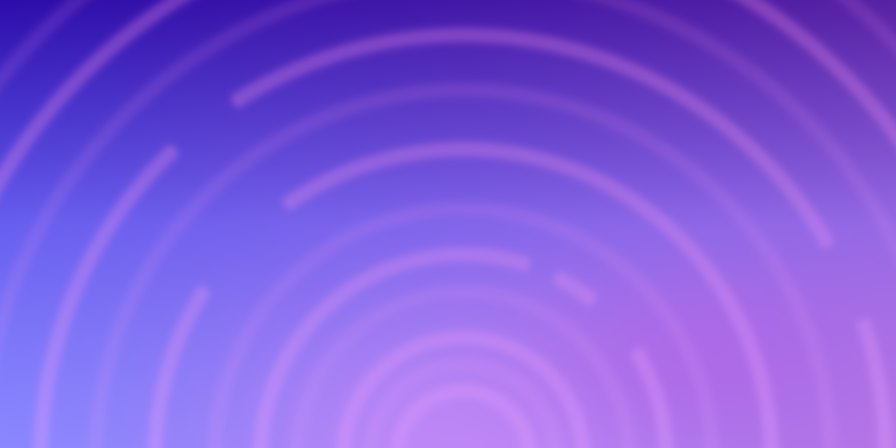
Write a Shadertoy shader that draws this background.

```glsl
// Three-stop vertical ramp, from bottom to top
vec3 ramp(vec3 low, vec3 middle, vec3 high, float y) {
    return mix(mix(low, middle, smoothstep(0.0, 1.0, y) * 0.6 + min(y * 2.0, 1.0) * 0.7 - y * 0.6),
               high, clamp(y * 2.0 - 1.0, 0.0, 1.0));
}

// Soft round spot of light
float glow(vec2 p, vec2 size) {
    p /= size;
    return exp(-dot(p, p));
}

// Blurred stroke profile
float softStroke(float d) {
    return exp(-pow(abs(d) / 0.0195, 2.4));
}

// Distance to an arc given as radius, start and end angle in degrees
float arcDistance(vec2 p, vec3 arc) {
    float angle = clamp(atan(p.y, p.x), radians(arc.y), radians(arc.z));
    return length(p - arc.x * vec2(cos(angle), sin(angle)));
}

void mainImage(out vec4 fragColor, in vec2 fragCoord) {
    vec2 uv = fragCoord / iResolution.xy;
    vec2 p = fragCoord / iResolution.y;
    vec2 q = p - vec2(1.034, -0.021);

    // Indigo to periwinkle on the left, plum to orchid on the right
    vec3 left = ramp(vec3(0.54, 0.53, 1.0), vec3(0.34, 0.30, 0.91), vec3(0.17, 0.05, 0.67), uv.y);
    vec3 right = ramp(vec3(0.71, 0.46, 0.90), vec3(0.53, 0.39, 0.89), vec3(0.34, 0.13, 0.64), uv.y);
    vec3 color = mix(left, right, uv.x);

    // Lilac light at the ring centre and a pink bloom beside it
    color = mix(color, vec3(0.77, 0.54, 0.97), 0.85 * glow(q, vec2(0.42, 0.30)));
    color = mix(color, vec3(0.69, 0.40, 0.90), 0.70 * glow(p - vec2(1.56, 0.20), vec2(0.36, 0.20)));

    // Faint full rings
    float faintRadii[6] = float[6](0.208, 0.370, 0.555, 0.820, 1.075, 1.335);
    float faint = 0.0;
    for (int i = 0; i < 6; i++)
        faint = max(faint, softStroke(length(q) - faintRadii[i]));

    // Bright rings, some of them broken into arcs
    vec3 arcs[11] = vec3[11](
        vec3(0.148, -9, 189), vec3(0.268, -9, 189), vec3(1.205, -9, 189),
        vec3(0.453, 73, 189), vec3(0.453, 52, 61), vec3(0.453, -9, 30),
        vec3(0.688, 148, 189), vec3(0.688, -9, 124),
        vec3(0.943, 134, 189), vec3(0.943, 31, 122), vec3(0.943, -9, 18));
    float bright = 0.0;
    for (int i = 0; i < 11; i++)
        bright = max(bright, softStroke(arcDistance(q, arcs[i])));

    vec3 ringColor = mix(vec3(0.87, 0.61, 1.0), vec3(0.82, 0.46, 0.87), uv.y);
    color = mix(color, ringColor, max(0.17 * faint, 0.38 * bright));
    fragColor = vec4(color, 1.0);
}
```
